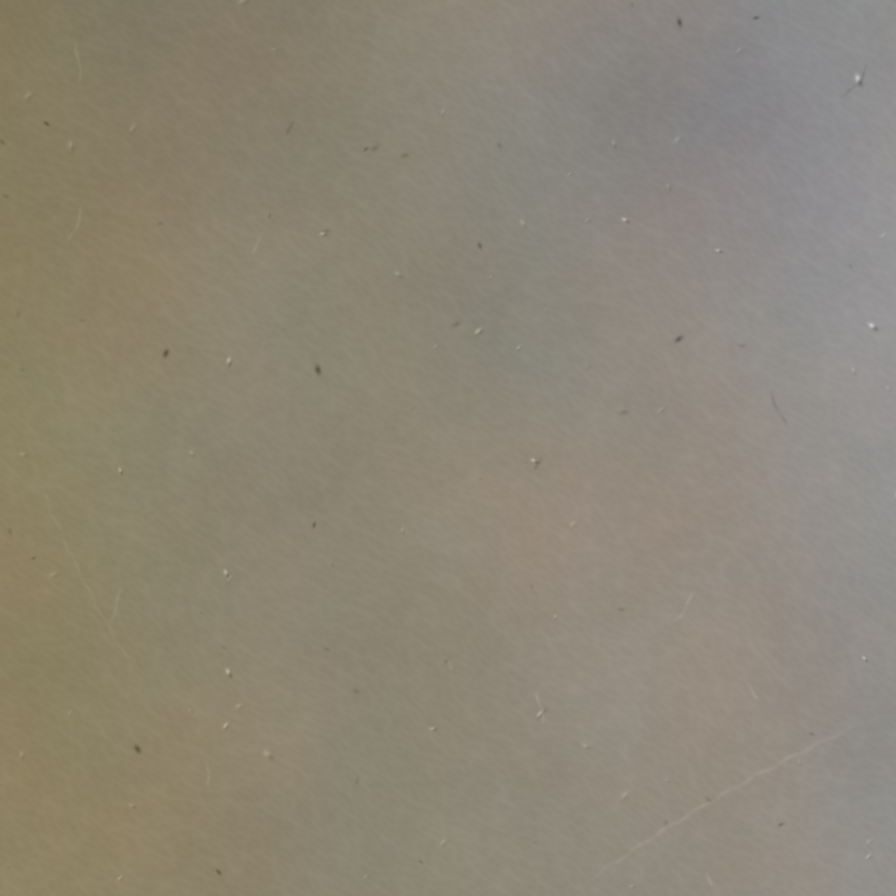
Write a Shadertoy shader that draws this texture.

```glsl
#define OLIVE vec3(0.548, 0.507, 0.388)
#define TAUPE vec3(0.552, 0.520, 0.448)
#define WARM_GREY vec3(0.574, 0.550, 0.508)
#define COOL_GREY vec3(0.565, 0.560, 0.548)
#define BLOTCH_TINT 0.015
#define BLOTCH_SHADE 0.013
#define GRAIN_CONTRAST 0.034
#define GRAIN_ANGLE -0.6
#define FLECK_GRID 9.0
#define FLECK_SHARE 0.45
#define SCRATCH_COUNT 14

vec2 hash2(vec2 p) {
    vec3 q = fract(vec3(p.xyx) * vec3(0.1031, 0.1030, 0.0973));
    q += dot(q, q.yzx + 33.33);
    return fract((q.xx + q.yz) * q.zy);
}

mat2 rotation(float a) {
    return mat2(cos(a), -sin(a), sin(a), cos(a));
}

// Distance to the nearest scattered cell point
float cellular(vec2 p) {
    vec2 cell = floor(p);
    float nearest = 4.0;
    for (int y = -1; y <= 1; y++)
    for (int x = -1; x <= 1; x++) {
        vec2 id = cell + vec2(x, y);
        vec2 d = id + hash2(id) - p;
        nearest = min(nearest, dot(d, d));
    }
    return sqrt(nearest);
}

// Soft, warped patches from layered sines
float blotches(vec2 p) {
    float sum = 0.0, weight = 0.5;
    for (int i = 0; i < 4; i++) {
        p += 0.35 * sin(p.yx * 1.3 + float(i) * 1.7);
        sum += weight * sin(p.x) * sin(p.y + 0.6);
        p = rotation(0.9) * p * 1.8;
        weight *= 0.6;
    }
    return sum;
}

float glow(vec2 p, vec2 center, float radius) {
    vec2 d = (p - center) / radius;
    return exp(-dot(d, d));
}

// Broad colour drift from the olive left to the cool upper right
vec3 baseColor(vec2 p) {
    float t = p.x + 0.14 * (p.y - 0.5) + 0.05 * blotches(p * 5.0 + 2.0);
    vec3 color = mix(OLIVE, TAUPE, smoothstep(-0.05, 0.36, t));
    color = mix(color, WARM_GREY, smoothstep(0.32, 0.76, t));
    color = mix(color, COOL_GREY, smoothstep(0.72, 1.0, t));
    color += glow(p, vec2(0.78, 0.86), 0.20) * vec3(-0.050, -0.040, -0.008);
    color += glow(p, vec2(0.55, 0.60), 0.14) * vec3(-0.028, -0.013, -0.012);
    color += glow(p, vec2(0.78, 0.42), 0.22) * vec3(0.016, -0.004, -0.010);
    color += glow(p, vec2(1.02, 0.68), 0.20) * vec3(0.035, 0.035, 0.045);
    color -= 0.045 * smoothstep(0.55, 1.05, p.y) * smoothstep(0.75, 0.1, p.x);
    return color;
}

// Fine fibres stretched along one diagonal
float grain(vec2 p) {
    vec2 q = rotation(GRAIN_ANGLE) * p;
    q += 0.004 * sin(q.yx * 23.0);
    float fine = cellular(q * vec2(75.0, 160.0)) - 0.5;
    float coarse = cellular(q * vec2(28.0, 60.0) + 40.0) - 0.5;
    return 0.6 * fine + 0.4 * coarse;
}

// Small raised bumps and dark pits, lit from the upper left
float flecks(vec2 p, float grid, float share) {
    vec2 id = floor(p * grid);
    vec2 pick = hash2(id + 17.0), kind = hash2(id + 71.0);
    vec2 center = (id + 0.15 + 0.7 * hash2(id + 5.0)) / grid;
    vec2 d = rotation(kind.x * 3.0 - 1.5) * (p - center);
    float size = mix(0.0026, 0.0052, pick.y * pick.y);
    float body = exp(-dot(d * vec2(1.0, 1.7), d * vec2(1.0, 1.7)) / (size * size));
    float lit = dot(p - center, vec2(-0.7, 0.7)) / size;
    float bump = body * (0.06 + 0.26 * lit) * (0.5 + pick.y);
    float pit = -0.13 * body * (0.4 + pick.y);
    return step(pick.x, share) * mix(bump, pit, step(0.6, kind.y));
}

// Thin ragged line from a to b, fading at its ends
float scratch(vec2 p, vec2 a, vec2 b, float bend, float width) {
    vec2 along = b - a;
    float len = length(along);
    along /= len;
    float u = dot(p - a, along) / len;
    float v = dot(p - a, vec2(-along.y, along.x)) - bend * len * 4.0 * u * (1.0 - u);
    v += 0.0012 * sin(u * len * 160.0 + a.x * 50.0);
    float ends = smoothstep(0.0, 0.25, u) * smoothstep(1.0, 0.75, u);
    return ends * (0.75 + 0.25 * sin(u * len * 230.0)) * exp(-v * v / (width * width));
}

float scratches(vec2 p) {
    float sum = 0.035 * scratch(p, vec2(0.62, -0.01), vec2(1.0, 0.21), 0.03, 0.0024);
    sum += 0.022 * scratch(p, vec2(0.03, 0.50), vec2(0.17, 0.22), -0.03, 0.0020);
    for (int i = 0; i < SCRATCH_COUNT; i++) {
        vec2 seed = vec2(float(i) * 3.7, 9.0);
        vec2 start = hash2(seed), shape = hash2(seed + 31.0);
        float angle = 0.8 + 1.9 * shape.x;
        vec2 end = start + mix(0.02, 0.065, shape.y * shape.y) * vec2(cos(angle), sin(angle));
        float tone = i % 4 == 0 ? -0.05 : 0.04;
        sum += tone * scratch(p, start, end, 0.2 * (shape.x - 0.5), 0.0021);
    }
    return sum;
}

void mainImage(out vec4 fragColor, in vec2 fragCoord) {
    vec2 p = fragCoord / iResolution.xy;
    vec3 color = baseColor(p);
    color += BLOTCH_TINT * blotches(p * 9.0) * vec3(1.0, -0.1, -0.5);
    color += BLOTCH_SHADE * blotches(p * 14.0 + 7.0);
    color += GRAIN_CONTRAST * grain(p);
    color += flecks(p, FLECK_GRID, FLECK_SHARE) + scratches(p);
    color += 0.4 * flecks(p + 3.0, 2.3 * FLECK_GRID, 0.3 * FLECK_SHARE);
    fragColor = vec4(clamp(color, 0.0, 1.0), 1.0);
}
```
